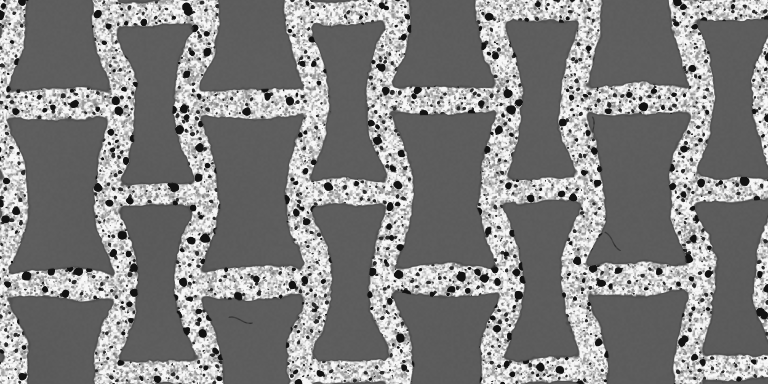
A Shadertoy shader for this pattern:

```glsl
#define PERIOD vec2(0.501, 0.469)
#define ORIGIN vec2(0.409, 0.496)
#define TILT 0.009
#define STRUT_X 0.107
#define STRUT_SWING 0.027
#define STRUT_HALF 0.029
#define STRUT_BULGE 0.009
#define EDGE_ROUGHNESS 0.008
#define BACKGROUND 0.36
#define PIT_DENSITY 0.55
#define FIBRE_CHANCE 0.4

const float TAU = 6.2831853;

float hash(vec2 p) {
    vec3 q = fract(vec3(p.xyx) * 0.1031);
    q += dot(q, q.yzx + 33.33);
    return fract((q.x + q.y) * q.z);
}

vec2 hash2(vec2 p) {
    return vec2(hash(p), hash(p + 71.7));
}

float noise(vec2 p) {
    vec2 i = floor(p), f = fract(p);
    f = f * f * (3.0 - 2.0 * f);
    vec2 e = vec2(0.0, 1.0);
    return mix(mix(hash(i), hash(i + e.yx), f.x),
               mix(hash(i + e), hash(i + e.yy), f.x), f.y);
}

float smoothMin(float a, float b, float k) {
    float h = max(k - abs(a - b), 0.0) / k;
    return min(a, b) - h * h * k * 0.25;
}

// Signed distance to the re-entrant lattice: zigzag struts and two rows of bars
float lattice(vec2 p) {
    vec2 q = abs(mod(p + 0.5 * PERIOD, PERIOD) - 0.5 * PERIOD);
    float phase = TAU * q.y / PERIOD.y;
    float strutX = STRUT_X + STRUT_SWING * cos(phase);
    float bulge = sin(phase) * sin(phase);
    float strut = abs(q.x - strutX) - STRUT_HALF - STRUT_BULGE * bulge;

    float shortBar = max(q.y - 0.029, q.x - strutX);
    float along = (0.5 * PERIOD.x - q.x) / (0.5 * PERIOD.x - strutX);
    float spindle = mix(0.038, 0.024, clamp(along * along, 0.0, 1.0));
    float longBar = max(0.5 * PERIOD.y - q.y - spindle, strutX - q.x);
    return smoothMin(strut, min(shortBar, longBar), 0.02);
}

// Coverage of randomly sized round pits, one per grid cell at most
float pits(vec2 p, float cell, float density, float minR, float maxR, float px) {
    vec2 g = p / cell, id = floor(g);
    float blur = 0.6 * px / cell, cover = 0.0;
    for (int j = -1; j <= 1; j++)
    for (int i = -1; i <= 1; i++) {
        vec2 c = id + vec2(i, j);
        float r = mix(minR, maxR, hash(c + 19.3));
        float dist = length(g - c - hash2(c + 5.1));
        float present = step(hash(c + 43.9), density);
        cover = max(cover, present * (1.0 - smoothstep(r - blur, r + blur, dist)));
    }
    return cover;
}

// Thin curved fibre in some cells; positive is pale, negative is dark
float fibre(vec2 p, float px) {
    vec2 id = floor(p / PERIOD);
    vec2 q = p - (id + 0.25 + 0.5 * hash2(id + 8.4)) * PERIOD;
    float a = TAU * hash(id + 2.6);
    q = mat2(cos(a), -sin(a), sin(a), cos(a)) * q;
    q.y += 0.006 * sin(q.x * 70.0);
    float dist = length(vec2(max(abs(q.x) - 0.03, 0.0), q.y));
    float line = 1.0 - smoothstep(0.0, 0.001 + px, dist);
    float shade = hash(id + 6.2) < 0.4 ? -0.2 : 0.14;
    return line * shade * step(hash(id + 3.7), FIBRE_CHANCE) * (0.4 + 0.6 * noise(p * 150.0));
}

void mainImage(out vec4 fragColor, in vec2 fragCoord) {
    float px = 1.0 / iResolution.y;
    vec2 uv = fragCoord * px;
    vec2 p = uv - ORIGIN;
    p += TILT * vec2(p.y, -p.x);

    // Uneven strut paths and ragged outlines
    vec2 warp = vec2(noise(uv * 9.0), noise(uv * 9.0 + 37.0)) - 0.5;
    float d = lattice(p + 0.014 * warp);
    d += EDGE_ROUGHNESS * (noise(uv * 28.0) - 0.5);
    d += 0.7 * EDGE_ROUGHNESS * (noise(uv * 95.0) - 0.5);

    // Smooth grey ground with faint grain, fibres and a dark rim
    float ground = BACKGROUND + 0.02 * (noise(uv * 2.5) - 0.5);
    ground += 0.014 * (noise(uv * 180.0) - 0.5) + fibre(p, px);
    ground -= 0.07 * (1.0 - smoothstep(0.0, 0.008, d));

    // Bright grainy metal with fine, medium and large pits
    float grain = 0.55 * noise(uv * 130.0) + 0.45 * noise(uv * 240.0 + 11.0);
    float metal = mix(0.58, 0.97, smoothstep(0.12, 0.68, grain));
    vec2 s = uv + 0.005 * (vec2(noise(uv * 75.0), noise(uv * 75.0 + 53.0)) - 0.5);
    metal = mix(metal, 0.42, 0.75 * pits(s, 0.011, 0.5, 0.12, 0.34, px));
    metal = mix(metal, 0.16, pits(s + 3.0, 0.021, PIT_DENSITY, 0.08, 0.27, px));
    float largePits = pits(s + 7.0, 0.038, PIT_DENSITY, 0.07, 0.32, px);
    metal = mix(metal, 0.07, largePits);

    float shade = mix(metal, ground, smoothstep(-px, px, d - 0.003 * largePits));
    fragColor = vec4(vec3(clamp(shade, 0.0, 1.0)), 1.0);
}
```
